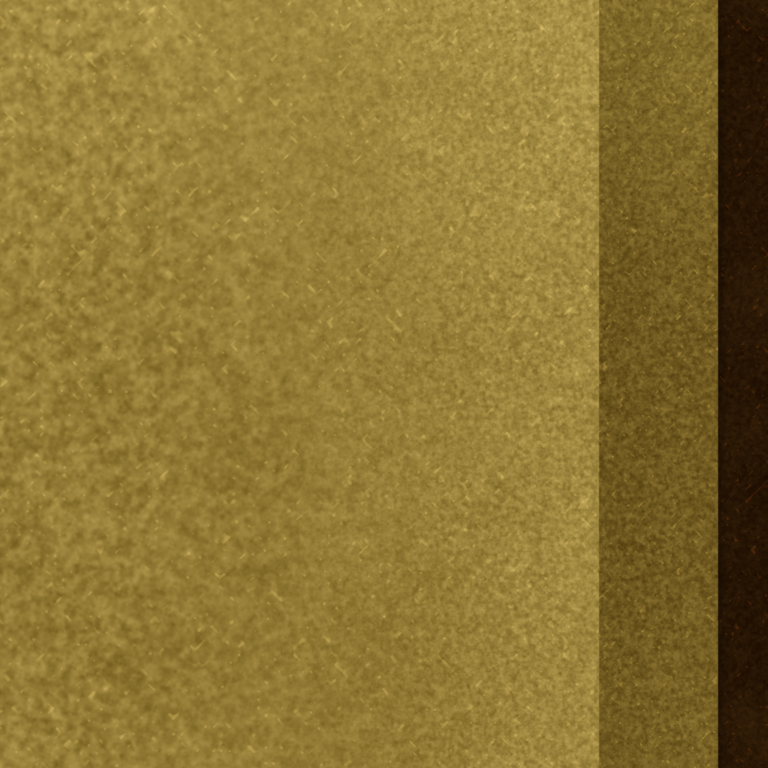
Give the GLSL for this texture, as a three.js fragment shader.

```glsl
// Grainy brushed-gold panel with a shaded side face and a dark brown gap on the right.
varying vec2 vUv;

const float FRONT_EDGE = 0.780;
const float SIDE_EDGE = 0.935;
const float EDGE_SOFTNESS = 0.0014;

float hash(vec2 p) {
  vec3 q = fract(vec3(p.xyx) * 0.1031);
  q += dot(q, q.yzx + 33.33);
  return fract((q.x + q.y) * q.z);
}

float valueNoise(vec2 p) {
  vec2 cell = floor(p);
  vec2 f = fract(p);
  f = f * f * (3.0 - 2.0 * f);
  float low = mix(hash(cell), hash(cell + vec2(1.0, 0.0)), f.x);
  float high = mix(hash(cell + vec2(0.0, 1.0)), hash(cell + vec2(1.0)), f.x);
  return mix(low, high, f.y);
}

vec2 rotate(vec2 p, float angle) {
  float c = cos(angle);
  float s = sin(angle);
  return vec2(c * p.x - s * p.y, s * p.x + c * p.y);
}

// Signed grain: rotated octaves hide the lattice.
float grain(vec2 p, float frequency) {
  float sum = 0.0;
  float weight = 0.55;
  for (int i = 0; i < 3; i++) {
    float octave = float(i);
    vec2 q = rotate(p, 0.55 + octave * 1.1) * frequency + 40.0 + octave * 71.0;
    sum += weight * (valueNoise(q) - 0.5);
    frequency *= 1.6;
    weight *= 0.72;
  }
  return sum;
}

// Sparse bright flecks, from 0 to 1.
float glints(vec2 p, float frequency) {
  float n = valueNoise(rotate(p, 0.8) * frequency + 190.0);
  return smoothstep(0.82, 1.0, n);
}

float edgeStep(float edge, float x) {
  return smoothstep(edge - EDGE_SOFTNESS, edge + EDGE_SOFTNESS, x);
}

vec3 frontFace(vec2 p) {
  vec3 gold = vec3(0.590, 0.497, 0.222);
  float light = 0.035 * smoothstep(0.5, 1.0, p.y);
  light += 0.030 * smoothstep(0.45, FRONT_EDGE, p.x);
  light -= 0.025 * smoothstep(0.65, 0.0, length(p - vec2(0.32, 0.25)));
  light += 0.030 * (valueNoise(p * 9.0 + 12.0) - 0.5);
  float coarse = grain(p, 95.0);
  float fine = grain(p + 3.0, 170.0);
  float texture = mix(coarse, fine, smoothstep(0.1, 0.75, p.x));
  vec3 color = gold + light * vec3(1.0, 1.0, 0.8);
  color += texture * vec3(0.215, 0.205, 0.170);
  return color + glints(p, 135.0) * vec3(0.11, 0.10, 0.07);
}

vec3 sideFace(vec2 p) {
  vec3 bronze = vec3(0.422, 0.335, 0.115);
  float light = 0.075 * smoothstep(0.55, 1.0, p.y);
  light += 0.025 * smoothstep(0.3, 0.0, p.y);
  light += 0.020 * smoothstep(FRONT_EDGE, SIDE_EDGE, p.x);
  vec3 color = bronze + light * vec3(1.0, 1.0, 0.6);
  color += grain(p, 180.0) * vec3(0.20, 0.19, 0.12);
  return color + glints(p, 200.0) * vec3(0.13, 0.11, 0.06);
}

vec3 darkGap(vec2 p) {
  vec3 brown = vec3(0.160, 0.088, 0.018);
  float bands = valueNoise(vec2(p.x * 8.0, p.y * 16.0) + 5.0) - 0.5;
  float speckle = grain(p, 190.0);
  vec3 color = brown + (bands * 0.045 + speckle * 0.085) * vec3(1.0, 0.75, 0.3);
  color += glints(p, 180.0) * vec3(0.12, 0.055, 0.015);
  float shadow = smoothstep(SIDE_EDGE + 0.014, SIDE_EDGE, p.x);
  return color * (1.0 - 0.25 * shadow);
}

void main() {
  vec2 p = vUv;
  vec3 color = mix(frontFace(p), sideFace(p), edgeStep(FRONT_EDGE, p.x));
  color = mix(color, darkGap(p), edgeStep(SIDE_EDGE, p.x));
  gl_FragColor = vec4(clamp(color, 0.0, 1.0), 1.0);
}
```
